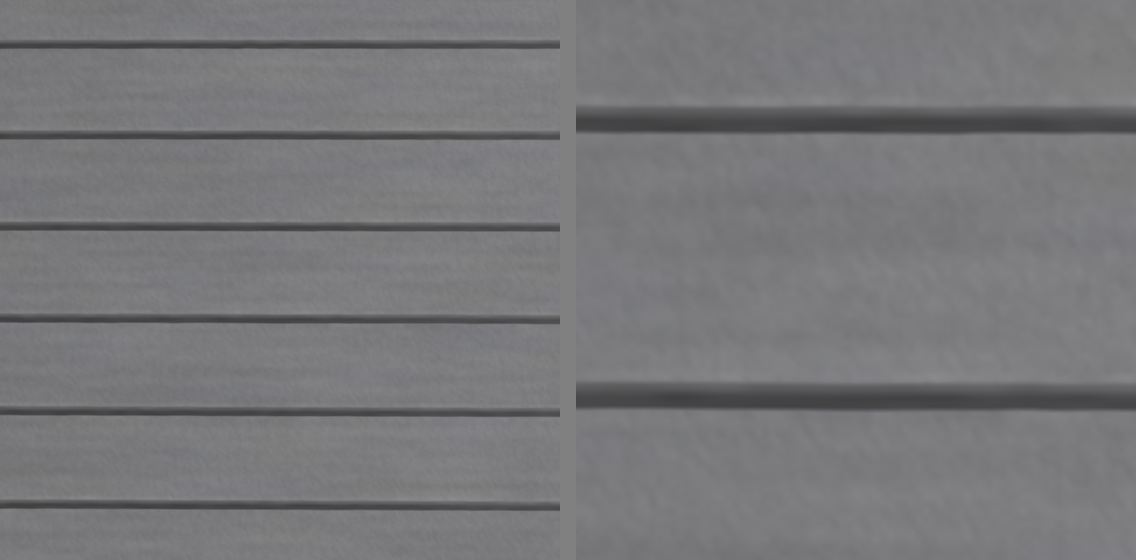
Left, the full canvas; right, a detail of the centre.
A WebGL 1 fragment shader for this texture:

```glsl
precision highp float;
// Grey horizontal boards split by six narrow dark grooves, softly lit.
// Depth below the top edge is turned into a board index and an offset from
// the nearest groove; layered value noise adds streaks, blotches and grain.

uniform vec2 u_resolution;

float hash(vec2 p) {
  return fract(sin(dot(p, vec2(127.1, 311.7))) * 43758.5453);
}

float noise(vec2 p) {
  vec2 i = floor(p);
  vec2 f = fract(p);
  f = f * f * (3.0 - 2.0 * f);
  return mix(mix(hash(i), hash(i + vec2(1.0, 0.0)), f.x),
             mix(hash(i + vec2(0.0, 1.0)), hash(i + 1.0), f.x), f.y);
}

// Noise centred on zero, from -0.5 to 0.5
float vary(vec2 p) {
  return noise(p) - 0.5;
}

void main() {
  vec2 uv = gl_FragCoord.xy / u_resolution;

  // Board spacing widens slightly downward, with a small tilt to the right
  float depth = 1.0 - uv.y;
  float t = depth - 0.0794 - 0.0045 * (uv.x - 0.5) * depth;
  float row = t * (6.188 - 0.136 * t);
  float nearest = floor(row + 0.5);
  float offset = (row - nearest) * 0.1645;
  offset += 0.0009 * vary(vec2(uv.x * 45.0, nearest * 7.3));

  // Board face: lighter to the right, with faint lengthwise ribs
  float face = 0.481 + 0.014 * (uv.x - 0.5) + 0.012 * (uv.x - 0.4) * uv.y;
  face += 0.008 * (hash(vec2(floor(row), 4.7)) - 0.5);
  face += 0.003 * sin(row * 37.7 + 2.0 * vary(uv * 4.0));
  face += 0.022 * vary(vec2(uv.x * 4.0, row * 9.0));
  face += 0.018 * vary(vec2(uv.x * 18.0, row * 14.0) + 31.0);
  face += 0.016 * vary(uv * vec2(5.0, 7.0) + 12.0);

  // Fine slanted grain
  vec2 slant = vec2(uv.x + uv.y * 0.6, uv.y - uv.x * 0.5);
  face += 0.022 * vary(slant * vec2(170.0, 90.0));
  face += 0.014 * vary(uv * 240.0 + 57.0);

  // Pale lip above each groove and a weaker one below
  float lip = exp(-pow((offset + 0.0115) / 0.0035, 2.0));
  float lower = exp(-pow((offset - 0.0115) / 0.0030, 2.0));
  face += lip * (0.022 + 0.030 * vary(vec2(uv.x * 50.0, nearest * 3.1)));
  face += lower * 0.030 * vary(vec2(uv.x * 60.0, nearest * 5.7));

  // Patches shift between cool and slightly warm grey
  float warmth = vary(vec2(uv.x * 6.0, row * 5.0) + 80.0);
  vec3 color = vec3(face) + vec3(0.003, 0.002, -0.011) * warmth;
  color += vec3(-0.001, 0.0, 0.008);

  // Groove: shaded upper wall, darkest floor, crisp lower edge
  float cut = smoothstep(-0.0100, -0.0055, offset)
            * (1.0 - smoothstep(0.0055, 0.0098, offset));
  float inner = smoothstep(-0.0065, 0.0015, offset);
  float shade = mix(0.375, 0.265, inner) + 0.035 * smoothstep(0.4, 1.0, uv.x);
  shade += 0.035 * vary(vec2(uv.x * 38.0, row * 30.0));
  color = mix(color, vec3(shade, shade, shade + 0.006), cut);

  gl_FragColor = vec4(color, 1.0);
}
```
